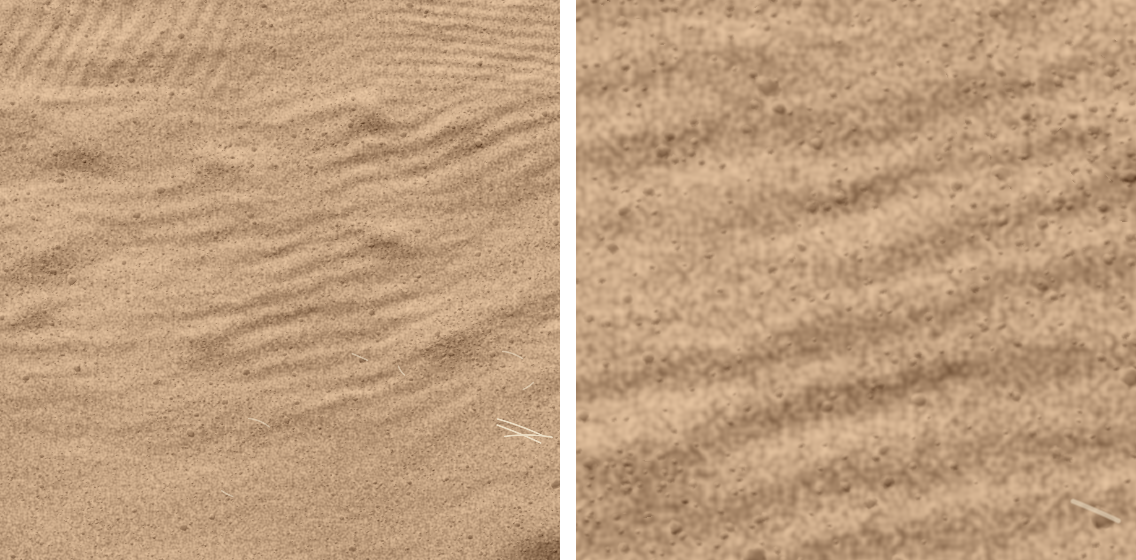
Left: the whole. Right: its middle third, enlarged.
Write a three.js fragment shader that draws this texture.

```glsl
// Dry trampled sand: a height field of warped dunes, raked ripples and
// hollows is lit from the far side, then strewn with hashed clods,
// fine grain and a few pale straws.
varying vec2 vUv;

const vec3 SAND = vec3(0.762, 0.632, 0.503);
const vec3 TONE_AXIS = vec3(1.0, 0.98, 0.90);
const vec3 STRAW = vec3(0.93, 0.87, 0.77);
const vec2 LIGHT = vec2(-0.09, 0.26);     // slope to brightness
const float DUNE_HEIGHT = 0.015;
const float RIPPLE_HEIGHT = 0.0017;
const float HOLLOW_DEPTH = 0.015;
const vec2 HOLLOW_GRID = vec2(4.0, 6.0);
const float GRAIN = 0.15;
const float EDGE = 0.0016;                // softness of outlines
const float SLOPE_STEP = 0.002;
const float TAU = 6.2831853;

vec2 hash2(vec2 p) {
  vec3 q = fract(p.xyx * vec3(0.1031, 0.1030, 0.0973));
  q += dot(q, q.yzx + 33.33);
  return fract((q.xx + q.yz) * q.zy);
}

float gradientNoise(vec2 p) {
  vec2 i = floor(p), f = p - i;
  vec2 u = f * f * f * (f * (f * 6.0 - 15.0) + 10.0);
  vec2 r = vec2(1.0, 0.0);
  float a = dot(hash2(i) * 2.0 - 1.0, f);
  float b = dot(hash2(i + r) * 2.0 - 1.0, f - r);
  float c = dot(hash2(i + r.yx) * 2.0 - 1.0, f - r.yx);
  float d = dot(hash2(i + 1.0) * 2.0 - 1.0, f - 1.0);
  return 1.3 * mix(mix(a, b, u.x), mix(c, d, u.x), u.y);
}

float fbm(vec2 p) {
  float sum = 0.0, amp = 1.0;
  for (int i = 0; i < 4; i++) {
    sum += amp * gradientNoise(p);
    p = mat2(1.9, 0.5, -0.5, 1.9) * p + 17.3;
    amp *= 0.44;
  }
  return sum;
}

// Scattered oval footprints in the upper two thirds
float hollows(vec2 p) {
  vec2 q = p * HOLLOW_GRID, cell = floor(q);
  float sum = 0.0;
  for (int y = -1; y <= 1; y++)
    for (int x = -1; x <= 1; x++) {
      vec2 id = cell + vec2(x, y);
      vec2 h = hash2(id + 41.0), k = hash2(id + 87.0);
      vec2 centre = (id + 0.2 + 0.6 * h) / HOLLOW_GRID;
      vec2 d = (p - centre) / (vec2(0.062, 0.034) * (0.6 + 0.6 * k.x));
      d.y += (h.x - 0.5) * d.x;
      float zone = smoothstep(0.28, 0.42, centre.y) * smoothstep(0.92, 0.8, centre.y);
      sum += zone * step(0.35, k.y) * exp(-dot(d, d));
    }
  return sum;
}

// Raked furrows: curved bands, fine ones top right, steep ones top left
float ripples(vec2 p, float warp) {
  float sweep = p.y - 0.2 * p.x * p.x + 0.022 * warp;
  float fine = p.y + 0.12 * p.x * (p.x - 1.2) + 0.009 * warp;
  float steep = dot(p, vec2(0.88, -0.46)) + 0.02 * warp;
  float patchy = smoothstep(-0.15, 0.3, gradientNoise(p * vec2(2.6, 6.0) + 5.0));
  float top = smoothstep(0.78, 0.9, p.y);
  float left = top * smoothstep(0.5, 0.36, p.x);
  float right = top * smoothstep(0.6, 0.75, p.x);
  float middle = (1.0 - top) * smoothstep(0.18, 0.38, p.y) * patchy;
  return middle * sin(TAU * sweep / 0.044)
       + left * 0.8 * sin(TAU * steep / 0.036)
       + right * 0.5 * sin(TAU * fine / 0.022);
}

float height(vec2 p) {
  float warp = gradientNoise(p * 5.0) + 0.4 * gradientNoise(p * 13.0);
  vec2 q = vec2(p.x, p.y - 0.16 * p.x * p.x) + 0.025 * warp;
  float relief = mix(0.5, 1.0, smoothstep(0.1, 0.45, p.y));
  return relief * DUNE_HEIGHT * fbm(q * vec2(3.6, 8.0))
       + RIPPLE_HEIGHT * ripples(p, warp)
       - HOLLOW_DEPTH * hollows(p + 0.012 * warp);
}

// One layer of clods, each with a lit top and a shadow below
float addClods(float tone, vec2 p, float scale, float density) {
  vec2 q = p * scale, cell = floor(q);
  float soft = EDGE * scale;
  for (int y = -1; y <= 1; y++)
    for (int x = -1; x <= 1; x++) {
      vec2 id = cell + vec2(x, y);
      vec2 h = hash2(id + scale), k = hash2(id + scale + 131.0);
      float present = step(k.x, density);
      float radius = 0.08 + 0.18 * k.y * k.y;
      vec2 d = q - id - h;
      d = vec2(d.x * (0.75 + 0.3 * h.y), d.y + 0.4 * (h.x - 0.5) * d.x);
      float rim = radius * (1.0 + 0.35 * gradientNoise(q * 5.0));
      float shadow = smoothstep(rim + soft, rim - soft, length(d + vec2(-0.2, 0.55) * radius));
      float body = smoothstep(rim + soft, rim - soft, length(d));
      float lit = 0.02 + 0.09 * dot(d / radius, vec2(-0.35, 0.9)) + 0.1 * (h.y - 0.5);
      tone = mix(tone, tone - 0.2, present * shadow);
      tone = mix(tone, 0.5 * tone + lit, present * body);
    }
  return tone;
}

// Thin bent stalks, the first few longer and gathered at the right
float straws(vec2 p) {
  float cover = 0.0;
  for (int i = 0; i < 9; i++) {
    vec2 h = hash2(vec2(i, 7.0)), k = hash2(vec2(i, 23.0));
    float big = step(float(i), 2.5);
    vec2 centre = mix(vec2(0.25 + 0.73 * h.x, 0.08 + 0.3 * h.y), vec2(0.92, 0.22) + 0.03 * h, big);
    float turn = (k.x - 0.5) * mix(2.0, 0.8, big);
    float reach = mix(0.006 + 0.016 * k.y, 0.042, big);
    vec2 d = mat2(cos(turn), -sin(turn), sin(turn), cos(turn)) * (p - centre);
    d.y += (k.y - 0.5) * 0.4 * d.x * d.x / reach;
    d.x = max(abs(d.x) - reach, 0.0);
    cover = max(cover, smoothstep(0.0022, 0.0006, length(d)) * mix(0.6, 1.0, big));
  }
  return cover;
}

void main() {
  vec2 p = vUv;

  // Relief shading, with deep hollows and one corner in shade
  float h = height(p);
  vec2 slope = vec2(height(p + vec2(SLOPE_STEP, 0.0)), height(p + vec2(0.0, SLOPE_STEP))) - h;
  float tone = dot(slope / SLOPE_STEP, LIGHT) + 0.05 * gradientNoise(p * 2.5 + 9.0);
  float pit = hollows(p);
  tone -= 0.07 * pit * pit + 0.25 * smoothstep(0.13, 0.0, length((p - vec2(1.0, 0.0)) * vec2(0.8, 1.6)));

  // Grain and clods, thicker in the lower part of hollows
  tone += GRAIN * (0.6 * gradientNoise(p * 95.0) + gradientNoise(p * 215.0));
  float cluster = smoothstep(0.0, 0.5, gradientNoise(p * 6.0 + 3.0));
  float density = 0.14 + 0.25 * cluster + 0.6 * hollows(p + vec2(0.0, 0.018));
  float scale = 150.0;
  for (int i = 0; i < 4; i++) {
    tone = addClods(tone, p, scale, density * mix(0.75, 0.16, float(i) / 3.0));
    scale *= 0.58;
  }

  // Soften highlights, then tint
  tone = tone > 0.0 ? tone / (1.0 + 2.5 * tone) : tone;
  vec3 colour = SAND + max(tone, -0.45) * TONE_AXIS;
  gl_FragColor = vec4(mix(colour, STRAW, straws(p)), 1.0);
}
```
